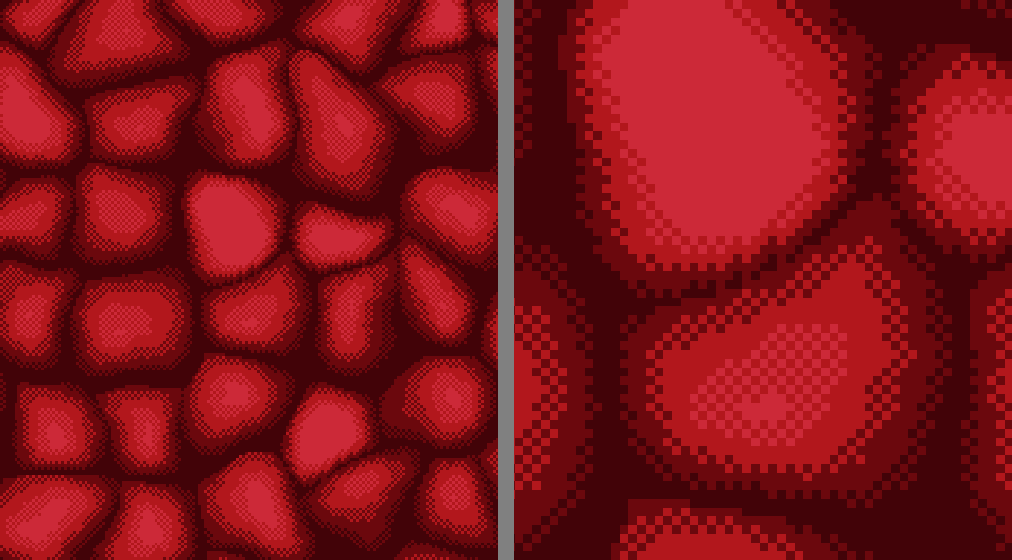
Left: the whole. Right: its middle third, enlarged.
A WebGL 1 fragment shader for this texture:

```glsl
precision highp float;

uniform vec2 u_resolution;

const float PIXELS = 192.0;   // art pixels along the canvas height
const float ROWS = 5.7;       // rows of beans along the canvas height
const float ROUNDNESS = 11.0; // lower values round the corners more
const vec2 LIGHT = vec2(-0.5, 0.87);

const vec3 GAP = vec3(0.26, 0.01, 0.03);
const vec3 SHADE = vec3(0.42, 0.03, 0.05);
const vec3 BODY = vec3(0.70, 0.09, 0.11);
const vec3 SHINE = vec3(0.80, 0.16, 0.22);

float hash(vec2 p) {
  return fract(sin(dot(p, vec2(127.1, 311.7))) * 43758.5453);
}

float noise(vec2 p) {
  vec2 i = floor(p);
  vec2 f = fract(p);
  f = f * f * (3.0 - 2.0 * f);
  float low = mix(hash(i), hash(i + vec2(1.0, 0.0)), f.x);
  float high = mix(hash(i + vec2(0.0, 1.0)), hash(i + vec2(1.0, 1.0)), f.x);
  return mix(low, high, f.y);
}

// Bean centre in xy, size weight in z
vec3 beanSeed(vec2 cell) {
  vec2 jitter = vec2(hash(cell + 3.7), hash(cell + 19.3)) - 0.5;
  return vec3(cell + 0.5 + 0.74 * jitter, 0.28 * hash(cell + 41.9));
}

float power(vec2 p, vec3 seed) {
  vec2 d = p - seed.xy;
  return dot(d, d) - seed.z;
}

vec3 nearestBean(vec2 p) {
  vec2 home = floor(p);
  vec3 best = beanSeed(home);
  for (int y = -2; y <= 2; y++) {
    for (int x = -2; x <= 2; x++) {
      vec3 seed = beanSeed(home + vec2(float(x), float(y)));
      if (power(p, seed) < power(p, best)) best = seed;
    }
  }
  return best;
}

// Smooth minimum of the distances to the borders with all neighbours
float borderDistance(vec2 p, vec3 bean) {
  vec2 home = floor(p);
  float sum = 0.0001;
  for (int y = -2; y <= 2; y++) {
    for (int x = -2; x <= 2; x++) {
      vec3 other = beanSeed(home + vec2(float(x), float(y)));
      float gap = distance(other.xy, bean.xy);
      if (gap > 0.001) {
        float d = 0.5 * (power(p, other) - power(p, bean)) / gap;
        sum += exp(-ROUNDNESS * d);
      }
    }
  }
  return -log(sum) / ROUNDNESS;
}

// Brightness from 0 (gap) to about 3 (highlight)
float beanLight(vec2 p) {
  vec2 bend = vec2(noise(p * 1.6 + 7.0), noise(p * 1.6 + 31.0)) - 0.5;
  vec2 q = p + 0.36 * bend;
  vec3 bean = nearestBean(q);
  float core = max(mix(0.28, borderDistance(bean.xy, bean), 0.75), 0.12);
  float dome = clamp(borderDistance(q, bean) / core, -0.6, 1.3);
  float slope = dot(q - bean.xy, LIGHT);
  float rough = noise(p * 10.0) - 0.5;
  float light = 0.4 + (2.9 - 0.5 * dome) * dome;
  return light + 1.7 * slope + 0.28 * rough;
}

vec3 palette(float level) {
  vec3 color = mix(GAP, SHADE, step(1.0, level));
  color = mix(color, BODY, step(2.0, level));
  return mix(color, SHINE, step(3.0, level));
}

void main() {
  // Snap to art pixels
  vec2 pixel = floor(gl_FragCoord.xy / u_resolution.y * PIXELS);
  vec2 p = (pixel + 0.5) / PIXELS * ROWS;

  // Checkerboard dither between neighbouring colours
  float checker = mod(pixel.x + pixel.y, 2.0);
  float level = floor(beanLight(p) + 0.5 * checker);
  gl_FragColor = vec4(palette(level), 1.0);
}
```
